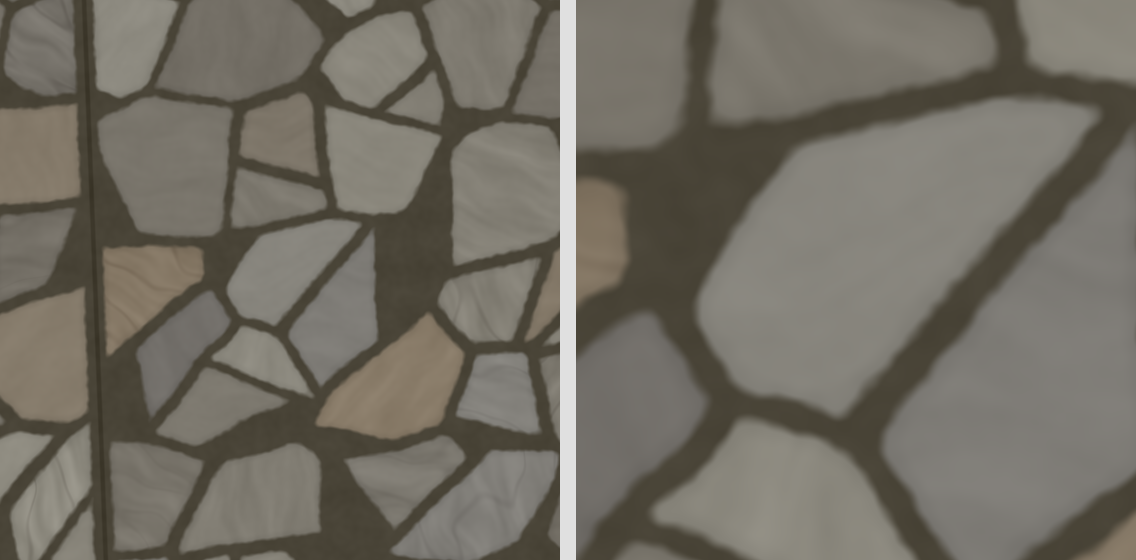
Left, the full canvas; right, a detail of the centre.
Give the GLSL for this texture, as a WebGL 1 fragment shader.

```glsl
precision highp float;
// Crazy paving: angular marble slabs set in dark mortar, with a straight vertical joint.
uniform vec2 u_resolution;

#define CELLS 5.0        // slabs per canvas height
#define JITTER 0.84      // irregularity of slab positions
#define STRETCH 0.30     // elongation of slabs along GRAIN
#define GRAIN 0.6        // main slab direction, radians
#define SPLIT 0.38       // share of slabs broken into two strips
#define GAP 0.0098       // half width of the mortar
#define JOINT 0.018      // half width of the vertical joint
#define SOFT 0.0042      // softness of slab edges
#define ROUGH 0.0035     // raggedness of slab edges
#define MORTAR vec3(0.285, 0.265, 0.215)
#define SLAB_DARK vec3(0.452, 0.433, 0.397)
#define SLAB_LIGHT vec3(0.568, 0.556, 0.512)

vec2 hash2(vec2 p) {
  vec3 q = fract(p.xyx * vec3(0.1031, 0.1030, 0.0973));
  q += dot(q, q.yzx + 33.33);
  return fract((q.xx + q.yz) * q.zy);
}

vec2 direction(float angle) {
  return vec2(cos(angle), sin(angle));
}

float cornerDot(vec2 cell, vec2 f, vec2 corner) {
  return dot(direction(6.2832 * hash2(cell + corner).x), f - corner);
}

float gradientNoise(vec2 p) {
  vec2 cell = floor(p), f = p - cell;
  vec2 u = f * f * f * (f * (f * 6.0 - 15.0) + 10.0);
  float low = mix(cornerDot(cell, f, vec2(0.0)), cornerDot(cell, f, vec2(1.0, 0.0)), u.x);
  float high = mix(cornerDot(cell, f, vec2(0.0, 1.0)), cornerDot(cell, f, vec2(1.0)), u.x);
  return mix(low, high, u.y);
}

float smoothMin(float a, float b, float k) {
  float h = max(k - abs(a - b), 0.0) / k;
  return min(a, b) - 0.25 * h * h * k;
}

// Shortens vectors along the main direction, so cells grow longer there
vec2 squeeze(vec2 v) {
  vec2 axis = direction(GRAIN);
  return v - axis * dot(v, axis) * STRETCH;
}

vec2 seedOf(vec2 id) {
  return id + 0.5 + JITTER * (hash2(id + 7.0) - 0.5);
}

// Distance to the slab edge in cell units; cells never cross the line x = 0
float slabDistance(vec2 p, bool left, out vec2 slab, out vec2 local) {
  vec2 base = floor(p), id = base;
  float nearest = 100.0;
  for (int j = -2; j <= 2; j++) {
    for (int i = -2; i <= 2; i++) {
      vec2 other = base + vec2(float(i), float(j));
      if ((other.x < 0.0) != left) continue;
      vec2 r = squeeze(seedOf(other) - p);
      if (dot(r, r) < nearest) { nearest = dot(r, r); id = other; }
    }
  }
  local = p - seedOf(id);
  vec2 own = squeeze(-local);
  float d = 1.0;
  for (int j = -2; j <= 2; j++) {
    for (int i = -2; i <= 2; i++) {
      vec2 other = base + vec2(float(i), float(j));
      if ((other.x < 0.0) != left || distance(other, id) < 0.5) continue;
      vec2 r = squeeze(seedOf(other) - p);
      vec2 n = normalize(r - own);
      d = smoothMin(d, dot(0.5 * (own + r), n) / length(squeeze(n)), 0.05);
    }
  }
  // Break some slabs lengthwise into strips
  slab = id;
  vec2 h = hash2(id + 31.0);
  if (h.x < SPLIT) {
    float angle = GRAIN + 1.5708 + 1.9 * (h.y - 0.5);
    float side = dot(local, direction(angle)) + 0.3 * (hash2(id + 53.0).x - 0.5);
    slab += 17.0 * sign(side);
    d = smoothMin(d, abs(side), 0.05);
  }
  // Knock off random corners
  for (int k = 0; k < 2; k++) {
    vec2 cut = hash2(slab + 71.0 + 13.0 * float(k));
    d = smoothMin(d, 0.40 + 0.35 * cut.y - dot(local, direction(6.2832 * cut.x)), 0.05);
  }
  return d;
}

vec3 slabColor(vec2 slab, vec2 local) {
  vec2 tone = hash2(slab + 101.0), vein = hash2(slab + 137.0);
  vec3 color = mix(SLAB_DARK, SLAB_LIGHT, tone.x);
  color = mix(color, vec3(0.54, 0.475, 0.39), 0.75 * smoothstep(0.80, 0.93, tone.y));
  color += vec3(-0.006, 0.0, 0.018) * (1.0 - smoothstep(0.1, 0.3, tone.y));
  // Soft streaks and a few thin veins along one direction per slab
  vec2 along = direction(GRAIN + 2.6 * (vein.x - 0.5));
  vec2 q = vec2(dot(local, along), dot(local, vec2(-along.y, along.x)));
  q.y += 0.12 * gradientNoise(local * 2.5 + slab);
  float streak = gradientNoise(q * vec2(1.3, 5.0) + slab * 3.1)
               + 0.5 * gradientNoise(q * vec2(3.0, 13.0) + slab * 5.3);
  float crack = 1.0 - smoothstep(0.0, 0.06, abs(gradientNoise(q * vec2(0.8, 2.4) + slab * 1.7)));
  color += streak * mix(0.02, 0.09, vein.y * vein.y);
  return color - vec3(0.05, 0.052, 0.05) * crack * smoothstep(0.55, 1.0, vein.y);
}

void main() {
  vec2 uv = gl_FragCoord.xy / u_resolution.y;
  float fromJoint = uv.x - mix(0.187, 0.148, uv.y);
  vec2 p = vec2(fromJoint, uv.y) * CELLS + vec2(0.0, 3.0);
  vec2 warp = vec2(gradientNoise(uv * 9.0), gradientNoise(uv * 9.0 + 40.0));

  vec2 slab, local;
  float d = slabDistance(p + 0.05 * warp, fromJoint < 0.0, slab, local) / CELLS;
  d -= GAP * mix(0.7, 1.3, hash2(slab + 173.0).x);
  d = smoothMin(d, abs(fromJoint) - JOINT, 0.008);
  d += ROUGH * (gradientNoise(uv * 38.0) + 0.6 * gradientNoise(uv * 85.0));

  // Mortar with a dark divider line inside the joint
  float mottle = gradientNoise(uv * 22.0) + 0.6 * gradientNoise(uv * 70.0);
  vec3 mortar = MORTAR + 0.022 * mottle;
  mortar -= 0.055 * (1.0 - smoothstep(0.002, 0.006, abs(fromJoint - 0.002)));

  vec3 stone = slabColor(slab, local) + 0.010 * mottle;
  stone *= mix(0.94, 1.0, smoothstep(0.0, 0.014, d));
  gl_FragColor = vec4(mix(mortar, stone, smoothstep(-SOFT, SOFT, d)), 1.0);
}
```
